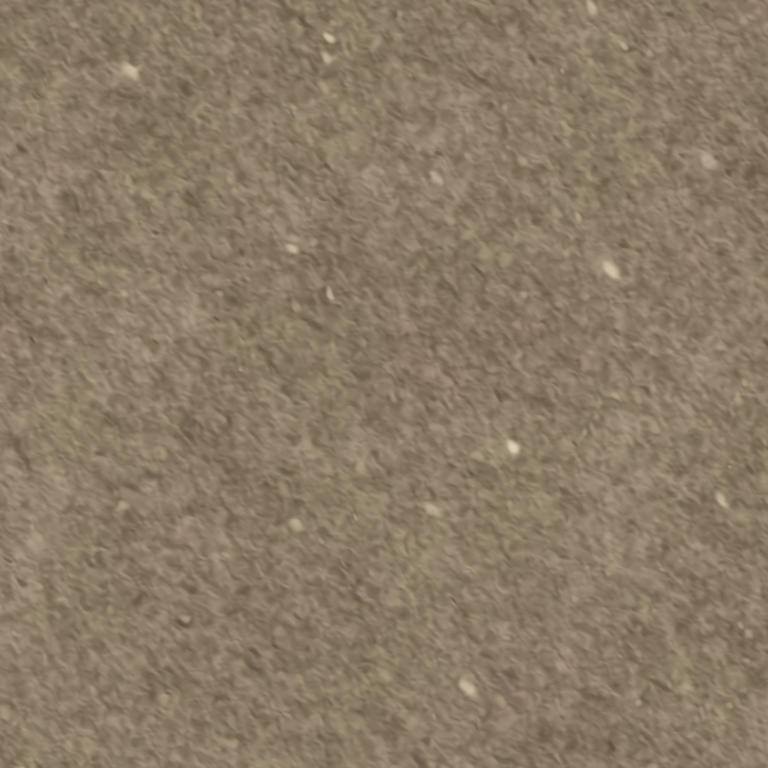
A Shadertoy shader for this texture:

```glsl
// Dry brown soil with slanted fibrous grain, dark clefts and a few pale chips.

const vec3 SOIL = vec3(0.545, 0.482, 0.398);
const vec3 CLEFT = vec3(0.31, 0.265, 0.21);
const vec3 PEBBLE = vec3(0.74, 0.67, 0.57);
const vec3 CHIP = vec3(0.90, 0.84, 0.74);
const float GRAIN_ANGLE = -0.72;

vec2 hash2(vec2 p) {
    vec3 q = fract(p.xyx * vec3(0.1031, 0.1030, 0.0973));
    q += dot(q, q.yzx + 33.33);
    return fract((q.xx + q.yz) * q.zy);
}

vec2 rotate(vec2 p, float angle) {
    float c = cos(angle), s = sin(angle);
    return vec2(c * p.x + s * p.y, c * p.y - s * p.x);
}

// Smooth value noise from -1 to 1
float noise(vec2 p) {
    vec2 i = floor(p), f = fract(p);
    f = f * f * (3.0 - 2.0 * f);
    float low = mix(hash2(i).x, hash2(i + vec2(1, 0)).x, f.x);
    float high = mix(hash2(i + vec2(0, 1)).x, hash2(i + vec2(1, 1)).x, f.x);
    return 2.0 * mix(low, high, f.y) - 1.0;
}

// Noise stretched along one direction; cell holds its length and width
float fibre(vec2 p, float angle, vec2 cell, float seed) {
    return noise(rotate(p, angle) / cell + seed);
}

// Soft ellipses scattered on a jittered grid; radius holds length and width
float scatter(vec2 p, float spacing, vec2 radius, float chance, float seed) {
    vec2 home = floor(p / spacing);
    float mask = 0.0;
    for (int y = -1; y <= 1; y++) {
        for (int x = -1; x <= 1; x++) {
            vec2 cell = home + vec2(x, y);
            vec2 place = hash2(cell + seed);
            vec2 trait = hash2(cell + seed + 57.0);
            vec2 form = hash2(cell + seed + 113.0);
            vec2 offset = p - (cell + place) * spacing;
            offset = rotate(offset, GRAIN_ANGLE + (form.x - 0.5) * 0.9);
            float size = mix(0.55, 1.25, form.y);
            float d = length(offset / (radius * size));
            float strength = step(trait.x, chance) * mix(0.4, 1.0, trait.y);
            mask = max(mask, strength * (1.0 - smoothstep(0.25, 1.25, d)));
        }
    }
    return mask;
}

// Brightness of the layered grain, from broad patches to fine fibres
float grainTone(vec2 p) {
    float tone = 0.020 * noise(p * 5.0 + 7.0);
    tone += 0.020 * fibre(p, GRAIN_ANGLE, vec2(0.070, 0.035), 11.0);
    tone += 0.034 * fibre(p, GRAIN_ANGLE + 0.15, vec2(0.024, 0.013), 23.0);
    tone += 0.058 * fibre(p, GRAIN_ANGLE - 0.12, vec2(0.0115, 0.0062), 41.0);
    tone += 0.046 * fibre(p, GRAIN_ANGLE + 0.25, vec2(0.0075, 0.0042), 67.0);
    return tone;
}

void mainImage(out vec4 fragColor, in vec2 fragCoord) {
    vec2 uv = fragCoord / iResolution.y;

    // Bend the coordinates so that grains and edges are uneven
    vec2 bend = vec2(noise(uv * 75.0 + 3.0), noise(uv * 75.0 + 91.0));
    vec2 p = uv + 0.0028 * bend + 2.0;

    // Grain with a faint drift between rosy and olive earth
    vec3 color = SOIL + grainTone(p) * vec3(1.0, 0.98, 0.92);
    float drift = noise(uv * 9.0 + 31.0) + 0.7 * noise(uv * 48.0 + 17.0);
    color += 0.008 * drift * vec3(0.6, -0.3, 0.7);

    // Dark clefts, short and long
    float shortClefts = scatter(p, 0.045, vec2(0.012, 0.0048), 0.28, 5.0);
    float longClefts = scatter(p, 0.13, vec2(0.030, 0.0065), 0.35, 19.0);
    color = mix(color, CLEFT, 0.55 * max(shortClefts, longClefts));

    // Small pale pebbles, then rare bright chips
    float pebbles = scatter(p, 0.042, vec2(0.0085, 0.0058), 0.20, 43.0);
    color = mix(color, PEBBLE, 0.65 * pebbles);
    float chips = scatter(p, 0.14, vec2(0.0135, 0.0075), 0.20, 71.0);
    color = mix(color, CHIP, 0.95 * chips);

    fragColor = vec4(color, 1.0);
}
```
